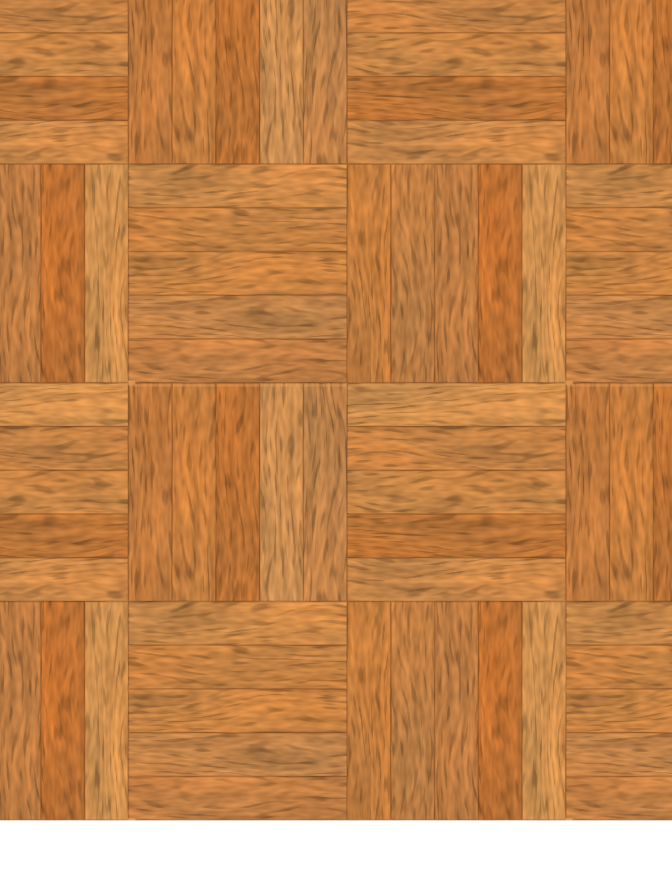
Write a Shadertoy shader that draws this texture.

```glsl
#define TILE 0.3255
#define ORIGIN vec2(0.191, 0.1128)
#define PLANKS 5.0
#define SEAM_HALF_WIDTH 0.003
#define SEAM_STRENGTH 0.52
#define GRAIN_STRENGTH 1.0
#define DARK_OAK vec3(0.68, 0.38, 0.16)
#define LIGHT_OAK vec3(0.85, 0.60, 0.33)
#define TAN_SHIFT vec3(-0.02, 0.015, 0.045)
#define SEAM_COLOR vec3(0.40, 0.22, 0.09)
#define PALE_EDGE vec3(0.88, 0.62, 0.36)

// Tone (dark to light) and tan amount of each plank in the 2 x 2 tile block
const vec2 PLANK_TONE[20] = vec2[20](
    vec2(0.65, 0.3), vec2(0.55, 0.2), vec2(0.58, 0.1), vec2(0.52, 0.8), vec2(0.42, 0.8),
    vec2(0.48, 0.0), vec2(0.45, 0.6), vec2(0.40, 0.7), vec2(0.22, 0.1), vec2(0.80, 0.3),
    vec2(0.36, 0.4), vec2(0.46, 0.1), vec2(0.28, 0.0), vec2(0.70, 0.8), vec2(0.50, 0.9),
    vec2(0.76, 0.3), vec2(0.52, 0.4), vec2(0.62, 0.2), vec2(0.34, 0.0), vec2(0.60, 0.5));

vec2 gradient(vec2 cell) {
    vec3 h = fract(cell.xyx * vec3(0.1031, 0.1030, 0.0973));
    h += dot(h, h.yzx + 33.33);
    float angle = 6.2832 * fract((h.x + h.y) * h.z);
    return vec2(cos(angle), sin(angle));
}

float gradientNoise(vec2 p) {
    vec2 i = floor(p), f = fract(p);
    vec2 u = f * f * f * (f * (f * 6.0 - 15.0) + 10.0);
    vec2 e = vec2(0.0, 1.0);
    float low = mix(dot(gradient(i), f), dot(gradient(i + e.yx), f - e.yx), u.x);
    float high = mix(dot(gradient(i + e), f - e), dot(gradient(i + 1.0), f - 1.0), u.x);
    return 1.4 * mix(low, high, u.y);
}

// Wood shading; g.x runs along the plank, g.y across it
vec3 wood(vec2 g, vec2 tone, float id) {
    vec2 seed = vec2(17.3, 41.7) * (id + 1.0);
    float warp = gradientNoise(g * vec2(1.4, 5.0) + seed);
    float rings = sin(6.2832 * (g.y * 20.0 + 3.0 * warp));
    float streak = gradientNoise(g * vec2(2.5, 26.0) + seed.yx);
    float fiber = gradientNoise(g * vec2(16.0, 60.0) + seed);
    float pores = smoothstep(0.12, 0.6,
        gradientNoise(vec2(g.x * 8.0, g.y * 58.0 + warp * 4.0) + seed.yx));
    float shade = 0.035 * rings + 0.11 * streak + 0.10 * fiber - 0.17 * pores + 0.07 * warp;
    vec3 color = mix(DARK_OAK, LIGHT_OAK, tone.x) + TAN_SHIFT * tone.y;
    color += warp * vec3(0.015, -0.01, -0.02);
    return color * (1.015 + GRAIN_STRENGTH * shade);
}

float lineMask(float dist, float halfWidth, float px) {
    return 1.0 - smoothstep(halfWidth - px, halfWidth + px, dist);
}

void mainImage(out vec4 fragColor, in vec2 fragCoord) {
    vec2 q = (fragCoord / iResolution.x - ORIGIN) / TILE;
    float px = 1.0 / (iResolution.x * TILE);

    // Basket weave: neighbouring tiles turn by a quarter
    vec2 cell = mod(floor(q), 2.0);
    vec2 f = fract(q);
    bool upright = cell.x != cell.y;
    vec2 g = upright ? f.yx : vec2(f.x, 1.0 - f.y);
    float plank = min(floor(g.y * PLANKS), PLANKS - 1.0);
    float id = plank + PLANKS * (cell.x + 2.0 * cell.y);
    vec3 color = wood(g, PLANK_TONE[int(id)], id);

    // Pale sliver along every second row joint
    vec2 block = mod(q + 1.0, 2.0) - 1.0;
    color = mix(color, PALE_EDGE, 0.4 * lineMask(abs(block.y + 0.012), 0.006, px));

    // Uneven dark seams between planks and tiles
    float side = abs(fract(g.y * PLANKS + 0.5) - 0.5) / PLANKS;
    float end = min(g.x, 1.0 - g.x);
    float wear = 0.85 + 0.6 * gradientNoise(vec2(g.x * 5.0, floor(g.y * PLANKS + 0.5) + id * 3.7));
    float seam = lineMask(min(side, end), SEAM_HALF_WIDTH, px);
    color = mix(color, SEAM_COLOR, SEAM_STRENGTH * clamp(wear, 0.3, 1.3) * seam);

    // Small pale peg at the corner of each block
    vec2 peg = abs(block - vec2(0.015, 0.0)) - vec2(0.016, 0.009);
    color = mix(color, PALE_EDGE, 0.8 * lineMask(max(peg.x, peg.y), 0.0, px));

    // White margin below the floor
    color = mix(vec3(1.0), color, smoothstep(-px, px, q.y));
    fragColor = vec4(clamp(color, 0.0, 1.0), 1.0);
}
```
